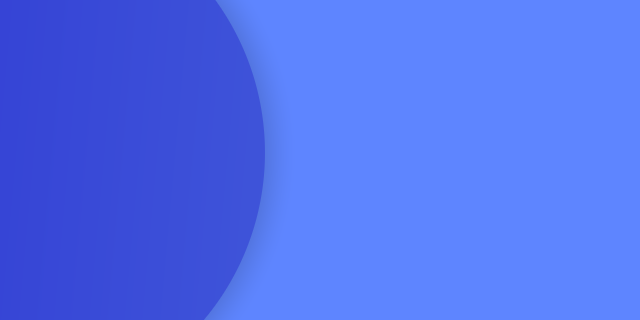
Reproduce this background procedurally as a Shadertoy shader.

```glsl
// A large indigo disc enters from the left over a flat periwinkle field.
// The disc is a circle distance function filled with a slanted linear gradient;
// the same distance drives a soft shadow that falls on the field around it.

// Lengths are in canvas heights, origin at the lower left.
const vec2  DISC_CENTER   = vec2(0.017, 0.523);
const float DISC_RADIUS   = 0.811;

const vec3  FIELD_COLOR   = vec3(0.369, 0.522, 1.000);
const vec3  DISC_LEFT     = vec3(0.210, 0.268, 0.838);
const vec3  DISC_RIGHT    = vec3(0.245, 0.328, 0.853);

const vec2  GRADIENT_AXIS  = vec2(0.996, -0.090);
const float GRADIENT_START = -0.060;
const float GRADIENT_END   = 0.780;

const float SHADOW_BLUR    = 0.105;
const float SHADOW_OPACITY = 0.240;

float circleDistance(vec2 p, vec2 center, float radius) {
    return length(p - center) - radius;
}

vec3 discFill(vec2 p) {
    float along = dot(p, GRADIENT_AXIS) - GRADIENT_START;
    float t = clamp(along / (GRADIENT_END - GRADIENT_START), 0.0, 1.0);
    return mix(DISC_LEFT, DISC_RIGHT, t);
}

// Blurred disc coverage: half strength on the rim, fading out over the blur.
float shadowAmount(float dist) {
    return SHADOW_OPACITY * (1.0 - smoothstep(-SHADOW_BLUR, SHADOW_BLUR, dist));
}

void mainImage(out vec4 fragColor, in vec2 fragCoord) {
    vec2 p = fragCoord / iResolution.y;
    float pixel = 1.0 / iResolution.y;
    float dist = circleDistance(p, DISC_CENTER, DISC_RADIUS);

    // Field with shadow
    vec3 color = FIELD_COLOR * (1.0 - shadowAmount(dist));

    // Disc with an antialiased rim
    float coverage = clamp(0.5 - dist / pixel, 0.0, 1.0);
    color = mix(color, discFill(p), coverage);

    fragColor = vec4(color, 1.0);
}
```
